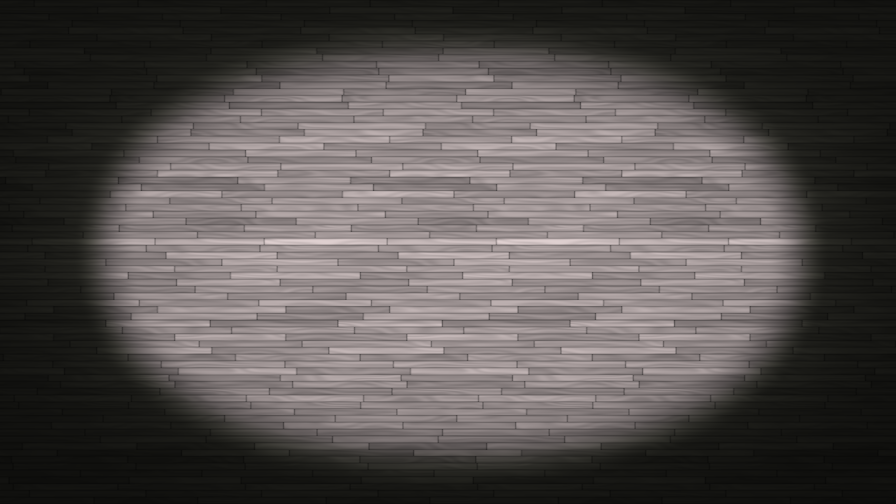
Reproduce this texture procedurally as a Shadertoy shader.

```glsl
// Grey wooden planks lit by a broad oval spotlight on a dark surround.
// Staggered rows come from hashed offsets, the grain from stretched noise
// and warped rings, and the light from a soft superellipse.

float hash(vec2 p) {
    return fract(sin(dot(p, vec2(127.1, 311.7))) * 43758.5453);
}

float noise(vec2 p) {
    vec2 cell = floor(p), f = fract(p);
    f = f * f * (3.0 - 2.0 * f);
    return mix(mix(hash(cell), hash(cell + vec2(1.0, 0.0)), f.x),
               mix(hash(cell + vec2(0.0, 1.0)), hash(cell + 1.0), f.x), f.y);
}

float woodGrain(vec2 p, float seed) {
    vec2 q = p + seed * vec2(37.0, 19.0);
    float fibre = noise(q * vec2(18.0, 260.0));
    float warp = noise(q * vec2(13.0, 75.0));
    float rings = sin(q.y * 420.0 + q.x * 22.0 + warp * 13.0);
    return 0.055 * (fibre - 0.5) + 0.025 * rings + 0.06 * (warp - 0.5);
}

float planks(vec2 p) {
    const float period = 0.4606;
    float row = floor(p.y * 74.0);
    float rowY = fract(p.y * 74.0) / 74.0;

    // Two planks per repeat; one row is anchored near the middle
    float shift = fract(hash(vec2(row, 3.0)) - hash(vec2(35.0, 3.0)) + 0.7136);
    float along = fract(p.x / period - shift);
    float split = 0.5 + 0.12 * (hash(vec2(row, 9.0)) - 0.5) * step(0.5, abs(row - 35.0));
    float second = step(split, along);

    // Plank tone: the two halves lean towards light and dark
    float seed = hash(vec2(row + 0.5, second * 5.0 + 1.0));
    float tone = 0.465 + 0.13 * seed + 0.055 * (1.0 - second);
    tone += woodGrain(vec2(along * period, p.y), seed);

    // Dark gaps between rows and at plank ends
    float endGap = min(min(along, 1.0 - along), abs(along - split)) * period;
    float rowGap = min(rowY, 1.0 / 74.0 - rowY);
    tone *= 1.0 - 0.22 * (1.0 - smoothstep(0.0, 0.003, rowGap));
    tone *= 1.0 - 0.28 * (1.0 - smoothstep(0.0, 0.003, endGap));

    // One pale strip and one dark strip run the full width
    tone += 0.08 * (1.0 - smoothstep(0.003, 0.008, abs(p.y - 0.520)));
    tone -= 0.06 * (1.0 - smoothstep(0.002, 0.006, abs(p.y - 0.362)));
    return tone;
}

void mainImage(out vec4 fragColor, in vec2 fragCoord) {
    vec2 uv = fragCoord / iResolution.xy;
    vec2 p = fragCoord / iResolution.y;

    // Oval beam, crisper at the sides than above and below
    vec2 q = abs(uv - vec2(0.504, 0.495)) / vec2(0.403, 0.405);
    float d = pow(pow(q.x, 2.25) + pow(q.y, 2.25), 1.0 / 2.25);
    float upright = q.y / max(q.x + q.y, 0.001);
    float softness = mix(0.09, 0.19, smoothstep(0.2, 0.9, upright));
    float beam = 1.0 - smoothstep(0.96 - softness, 0.96 + softness, d);
    beam *= 1.04 - 0.16 * smoothstep(0.4, 1.0, d);

    // Dim spill that fades into the corners
    float spill = 0.12 + 0.16 * exp(-5.0 * max(d - 0.95, 0.0));
    spill *= 0.85 + 0.3 * uv.y;
    float light = mix(spill, 1.04, beam);

    // Olive shadows, faintly rosy highlights
    vec3 tint = mix(vec3(1.0, 1.0, 0.87), vec3(1.06, 0.99, 0.99), smoothstep(0.15, 0.7, light));
    fragColor = vec4(clamp(planks(p) * light * tint, 0.0, 1.0), 1.0);
}
```
